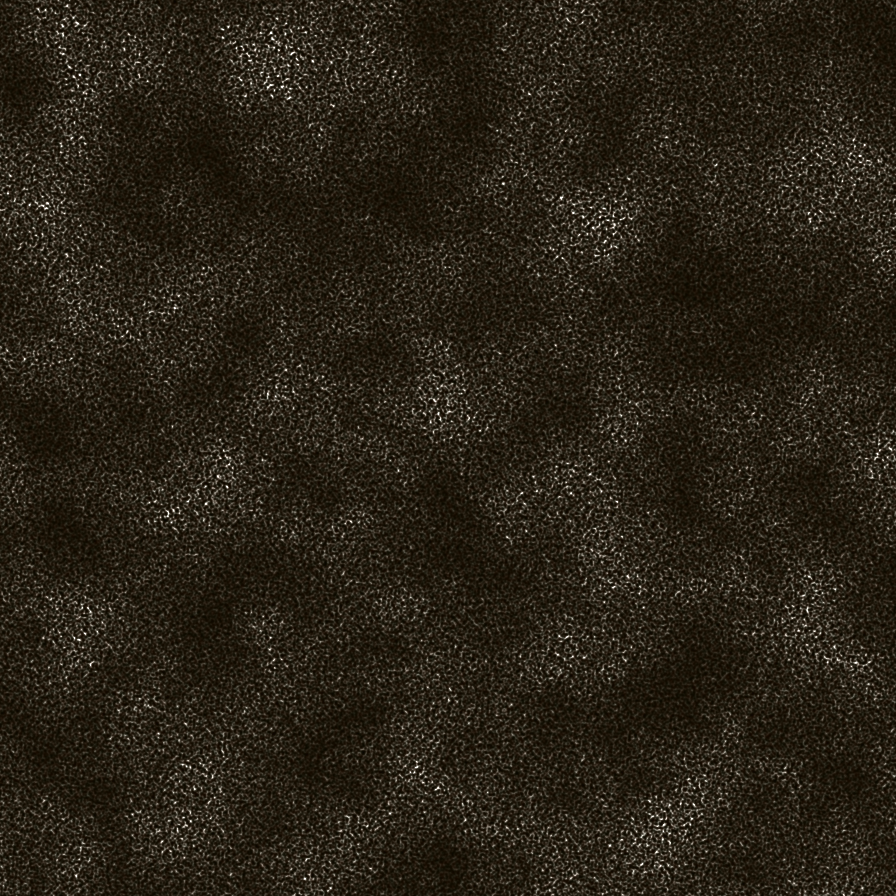
Write a three.js fragment shader that draws this texture.

```glsl
// Dark brown gritty surface with fine golden glints gathered in soft patches.
// Two layers of fine gradient noise form the grain; broad fractal noise shifts
// its level and contrast, and an exponential curve makes bright grains rare.
varying vec2 vUv;

// Pseudo-random unit gradient for a lattice corner.
vec2 cornerGradient(vec2 cell) {
  vec3 p = fract(cell.xyx * vec3(0.1031, 0.1030, 0.0973));
  p += dot(p, p.yzx + 33.33);
  float angle = 6.28318 * fract((p.x + p.y) * p.z);
  return vec2(cos(angle), sin(angle));
}

// Gradient noise, centred on zero.
float gradientNoise(vec2 p) {
  vec2 cell = floor(p);
  vec2 f = p - cell;
  vec2 blend = f * f * f * (f * (f * 6.0 - 15.0) + 10.0);
  float a = dot(cornerGradient(cell), f);
  float b = dot(cornerGradient(cell + vec2(1.0, 0.0)), f - vec2(1.0, 0.0));
  float c = dot(cornerGradient(cell + vec2(0.0, 1.0)), f - vec2(0.0, 1.0));
  float d = dot(cornerGradient(cell + 1.0), f - 1.0);
  return mix(mix(a, b, blend.x), mix(c, d, blend.x), blend.y);
}

// Turn the coordinates so that the lattices of the layers do not line up.
vec2 turn(vec2 p, float angle) {
  float c = cos(angle);
  float s = sin(angle);
  return vec2(c * p.x - s * p.y, s * p.x + c * p.y);
}

// Cloudy patches, from broad to small.
float patches(vec2 p) {
  float sum = 0.0;
  float weight = 1.0;
  p = p * 7.0 + 40.0;
  for (int i = 0; i < 4; i++) {
    sum += weight * gradientNoise(p);
    p = turn(p, 0.6) * 2.03 + 17.3;
    weight *= 0.68;
  }
  return sum;
}

void main() {
  // Fine grain, about one three-hundredth of the canvas wide
  float grain = 1.65 * gradientNoise(turn(vUv, 0.45) * 215.0 + 300.0)
              + 1.95 * gradientNoise(turn(vUv, -0.7) * 335.0 + 700.0);

  // Patches lift the level and strengthen the glints
  float cloud = patches(vUv);
  float level = 0.112 * exp(grain * (1.0 + 0.55 * cloud) + 0.6 * cloud);

  // Warm tint, with grains leaning slightly to red or green
  float hue = gradientNoise(turn(vUv, 1.1) * 190.0 + 500.0);
  vec3 warmTint = vec3(0.027 + 0.035 * hue, 0.0, -0.047);
  vec3 color = vec3(level) + warmTint;

  gl_FragColor = vec4(clamp(color, 0.0, 1.0), 1.0);
}
```
